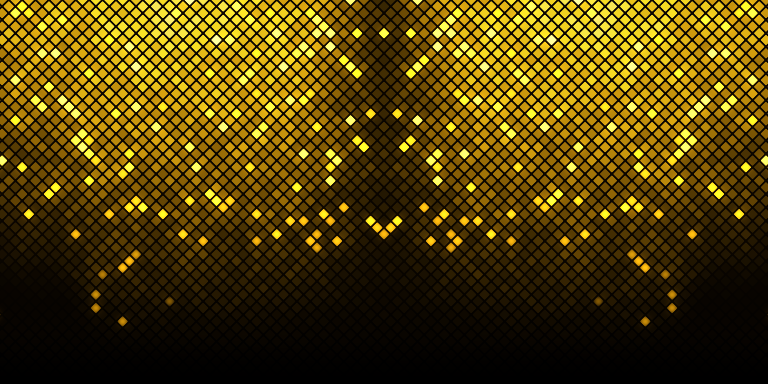
Write a Shadertoy shader that draws this background.

```glsl
// A mirrored wall of golden diamond tiles that fades to black at the bottom.
// A 45 degree lattice gives the tiles; smooth fields set the light per tile,
// and hashed sparks gather along a few strands and bleed a soft halo.
#define PITCH 0.0349         // tile diagonal, in canvas heights
#define LATTICE_Y 0.006      // vertical shift of the lattice
#define TILE_HALF 0.405      // half side of a tile, in cells
#define TILE_ROUND 0.10      // corner radius, in cells
#define SPARK_DENSITY 0.075  // share of lit tiles away from strands
#define STRAND_DENSITY 0.55  // extra share of lit tiles on strands
#define STRAND_WIDTH 0.022
#define HALO 0.20
#define JITTER 0.55          // random variation between tiles

const int STRANDS = 9;
// Segment ends: distance from the mirror axis, height
const vec4 strands[STRANDS] = vec4[STRANDS](
    vec4(0.19, 0.97, 0.07, 0.80), vec4(0.13, 0.59, 0.23, 0.47),
    vec4(0.23, 0.47, 0.17, 0.35), vec4(0.10, 0.46, 0.00, 0.39),
    vec4(0.20, 0.76, 0.32, 0.66), vec4(0.49, 0.57, 0.43, 0.47),
    vec4(0.65, 0.33, 0.75, 0.23), vec4(0.85, 0.76, 0.74, 0.56),
    vec4(0.67, 0.48, 0.50, 0.42));

float hash(vec2 p) {
    vec3 q = fract(vec3(p.xyx) * 0.1031);
    q += dot(q, q.yzx + 33.33);
    return fract((q.x + q.y) * q.z);
}

float gradientDot(vec2 corner, vec2 offset) {
    float angle = 6.2832 * hash(corner + 71.0);
    return dot(vec2(cos(angle), sin(angle)), offset);
}

float gradientNoise(vec2 p) {
    vec2 i = floor(p), f = p - i, w = f * f * (3.0 - 2.0 * f);
    vec2 e = vec2(1.0, 0.0);
    return mix(mix(gradientDot(i, f), gradientDot(i + e, f - e), w.x),
               mix(gradientDot(i + e.yx, f - e.yx), gradientDot(i + 1.0, f - 1.0), w.x), w.y);
}

float segmentDistance(vec2 p, vec2 a, vec2 b) {
    vec2 d = b - a;
    return length(p - a - d * clamp(dot(p - a, d) / dot(d, d), 0.0, 1.0));
}

// Black, brown, bronze, gold, yellow and pale yellow at levels 0 to 5
vec3 goldRamp(float level) {
    vec3 c = mix(vec3(0.03, 0.015, 0.0), vec3(0.28, 0.19, 0.01), clamp(level, 0.0, 1.0));
    c = mix(c, vec3(0.56, 0.39, 0.02), clamp(level - 1.0, 0.0, 1.0));
    c = mix(c, vec3(0.85, 0.64, 0.06), clamp(level - 2.0, 0.0, 1.0));
    c = mix(c, vec3(0.98, 0.89, 0.15), clamp(level - 3.0, 0.0, 1.0));
    return mix(c, vec3(0.96, 0.94, 0.62), clamp(level - 4.0, 0.0, 1.0));
}

vec2 cellCentre(vec2 cell) {
    return 0.5 * PITCH * vec2(cell.x + cell.y, cell.x - cell.y) + vec2(0.0, LATTICE_Y);
}

// Warm light near the top of each half
float topGlow(vec2 p) {
    float across = (p.x - 0.52) / 0.30;
    return exp(-across * across) * smoothstep(0.6, 1.0, p.y);
}

float baseLevel(vec2 p) {
    float height = p.y - 0.17 * smoothstep(0.65, 1.0, p.x);
    float level = 2.6 * smoothstep(0.12, 0.78, height) + 0.3 * smoothstep(0.05, 0.3, height);
    float axisWidth = mix(0.42, 0.18, p.y);
    level *= mix(0.32, 1.0, smoothstep(0.0, axisWidth, p.x));
    return level + 1.1 * topGlow(p) + 0.6 * gradientNoise(p * 9.0) * smoothstep(0.1, 0.5, p.y);
}

// Level of a lit tile, or zero for an unlit one
float sparkLevel(vec2 cell) {
    if (cell.x + cell.y < 0.0) cell = -cell.yx;
    vec2 p = cellCentre(cell);
    float nearest = 1.0;
    for (int i = 0; i < STRANDS; i++)
        nearest = min(nearest, segmentDistance(p, strands[i].xy, strands[i].zw));
    float density = SPARK_DENSITY * smoothstep(0.08, 0.45, p.y)
                  + STRAND_DENSITY * (1.0 - smoothstep(0.4, 1.0, nearest / STRAND_WIDTH));
    float level = mix(1.5, 4.0, smoothstep(0.08, 0.58, p.y))
                + 1.2 * (hash(cell + 17.0) - 0.4) + 0.7 * topGlow(p);
    return hash(cell + 203.0) < density ? level : 0.0;
}

void mainImage(out vec4 fragColor, in vec2 fragCoord) {
    // Mirrored position and its tile
    vec2 p = fragCoord / iResolution.y;
    p.x = abs(p.x - 0.5 * iResolution.x / iResolution.y);
    vec2 q = p - vec2(0.0, LATTICE_Y);
    vec2 lattice = vec2(q.x + q.y, q.x - q.y) / PITCH;
    vec2 cell = floor(lattice + 0.5);
    vec2 local = lattice - cell;

    // Rounded tile mask
    vec2 corner = abs(local) - TILE_HALF + TILE_ROUND;
    float edge = length(max(corner, 0.0)) + min(max(corner.x, corner.y), 0.0) - TILE_ROUND;
    float pixel = 1.4142 / (PITCH * iResolution.y);
    float tile = 1.0 - smoothstep(-0.5 * pixel, 0.5 * pixel, edge);

    // Tile light, with a hot centre on sparks
    vec2 centre = cellCentre(cell);
    float base = baseLevel(centre);
    float level = base + JITTER * (hash(cell + 5.0) - 0.5) * min(base, 1.6);
    float spark = sparkLevel(cell);
    if (spark > 0.0)
        level = max(level, spark - mix(4.0, 1.0, smoothstep(0.2, 0.65, centre.y)) * dot(local, local));

    // Halo from the lit tiles around
    float halo = 0.0;
    for (int j = -1; j <= 1; j++)
        for (int i = -1; i <= 1; i++) {
            vec2 offset = vec2(i, j);
            vec2 away = local - offset;
            halo += sparkLevel(cell + offset) * exp(-3.0 * dot(away, away));
        }

    vec3 gap = vec3(0.04, 0.02, 0.0) * smoothstep(0.0, 0.4, p.y);
    vec3 colour = mix(gap, goldRamp(level), tile);
    colour += HALO * halo * vec3(0.30, 0.19, 0.01) * mix(0.35, 1.0, tile);
    fragColor = vec4(colour * smoothstep(0.0, 0.14, p.y), 1.0);
}
```
